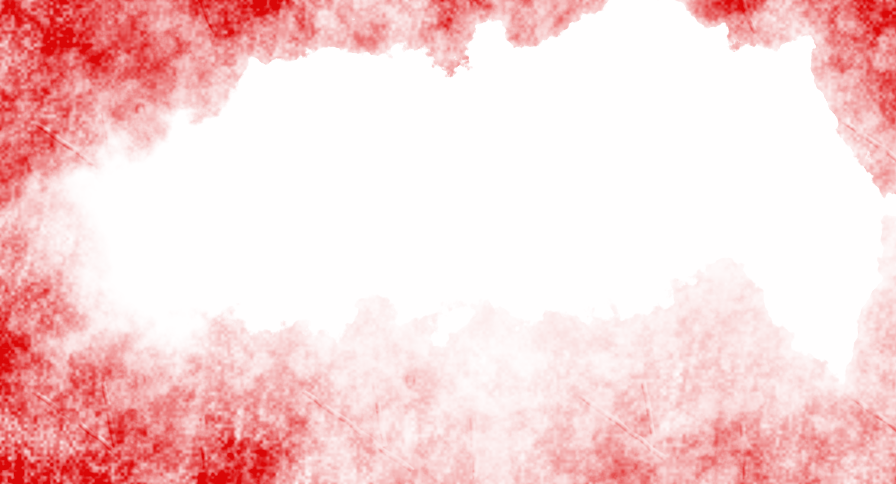
This background is drawn by a WebGL 2 fragment shader. Its source:

```glsl
#version 300 es
precision highp float;
// Distressed red paint framing a white, ragged-edged centre.
// Profiles across the width give the depth and tone of the upper and lower paint;
// noise tears its edge and wears it through, and a repeated tile adds scratches.

uniform vec2 u_resolution;
out vec4 outColor;

const vec3 PAPER = vec3(1.0, 0.998, 0.998);
const vec3 PAINT = vec3(0.855, 0.03, 0.03);
const float TILE = 0.558;        // scratch tile size, in canvas heights
const float TEAR = 0.19;         // size of the broad torn edge
const float NIBBLE = 0.045;      // size of the small torn edge
const float INSET = 0.012;       // pulls all the paint outwards
const float GRAIN = 1.05;        // strength of fine speckle
const float SCRATCH_INK = 0.2;
const float SCRATCH_WIDTH = 0.004;

// Evenly spaced from left to right; depths are in canvas heights.
const int STEPS = 16;
const float TOP_DEPTH[17] = float[](0.55, 0.48, 0.40, 0.31, 0.20, 0.18, 0.11, 0.10,
    0.12, 0.075, 0.09, 0.0, 0.0, 0.08, 0.09, 0.31, 0.42);
const float TOP_TONE[17] = float[](0.80, 0.90, 0.58, 0.56, 0.72, 0.85, 0.50, 0.42,
    0.72, 0.55, 0.42, 0.30, 0.35, 0.55, 0.42, 0.66, 0.78);
const float LOW_DEPTH[17] = float[](0.55, 0.50, 0.42, 0.37, 0.35, 0.36, 0.36, 0.37,
    0.32, 0.37, 0.38, 0.38, 0.44, 0.48, 0.31, 0.24, 0.55);
const float LOW_TONE[17] = float[](1.05, 1.05, 0.92, 0.58, 1.0, 0.75, 0.36, 0.40,
    0.30, 0.22, 0.32, 0.48, 0.46, 0.40, 0.46, 0.48, 0.58);

// Scratch endpoints within one tile, measured right and down.
const vec4 SCRATCHES[4] = vec4[](vec4(0.12, 0.455, 0.52, 0.745),
    vec4(0.745, 0.55, 0.753, 0.77), vec4(0.735, 0.0, 0.79, 0.12),
    vec4(0.38, 0.42, 0.42, 0.65));
const vec2 STAIN = vec2(0.52, 0.41);

float hash(vec2 p) {
    return fract(sin(dot(p, vec2(127.1, 311.7))) * 43758.5);
}

float noise(vec2 p) {
    vec2 i = floor(p), f = fract(p);
    f = f * f * (3.0 - 2.0 * f);
    return mix(mix(hash(i), hash(i + vec2(1, 0)), f.x),
               mix(hash(i + vec2(0, 1)), hash(i + vec2(1, 1)), f.x), f.y);
}

float fbm(vec2 p) {
    float sum = 0.0, weight = 0.5;
    for (int i = 0; i < 5; i++) {
        sum += weight * noise(p);
        p = mat2(1.6, 1.2, -1.2, 1.6) * p + 7.3;
        weight *= 0.5;
    }
    return sum / 0.97;
}

float profile(float values[17], float x) {
    float s = clamp(x, 0.0, 0.9999) * float(STEPS);
    int i = int(s);
    return mix(values[i], values[i + 1], smoothstep(0.0, 1.0, fract(s)));
}

float segment(vec2 p, vec2 a, vec2 b) {
    vec2 d = b - a;
    return length(p - a - d * clamp(dot(p - a, d) / dot(d, d), 0.0, 1.0));
}

// Positive for dark grooves, negative for their pale rims; noise breaks both.
float marks(vec2 p, float pixel) {
    vec2 q = fract(p / TILE);
    vec2 wobble = 0.012 * vec2(noise(q * 14.0) - 0.5, noise(q * 14.0 + 40.0) - 0.5);
    float w = SCRATCH_WIDTH + pixel / TILE, sum = 0.0;
    for (int i = 0; i < 4; i++) {
        vec4 s = SCRATCHES[i];
        sum += 1.0 - smoothstep(0.0, w, segment(q + wobble, s.xy, s.zw));
        sum -= 0.7 - 0.7 * smoothstep(0.0, w, segment(q + wobble + vec2(-0.012, 0.008), s.xy, s.zw));
    }
    float ring = abs(length((q - STAIN) * vec2(1.6, 1.0)) - 0.024);
    sum += 1.0 - smoothstep(0.0, 2.0 * w, ring);
    return sum * smoothstep(0.2, 0.6, noise(p * 45.0));
}

void main() {
    vec2 uv = gl_FragCoord.xy / u_resolution;
    vec2 p = vec2(gl_FragCoord.x / u_resolution.y, 1.0 - uv.y);
    float pixel = 1.0 / u_resolution.y;

    // Torn outlines of the upper and lower paint
    float tear = (fbm(p * 13.0) - 0.5) * TEAR + (fbm(p * 48.0) - 0.5) * NIBBLE - INSET;
    float x = uv.x + (fbm(p * 9.0 + 31.0) - 0.5) * 0.06;
    float topSize = profile(TOP_DEPTH, x), lowSize = profile(LOW_DEPTH, x);
    float topDepth = topSize - p.y + tear;
    float lowDepth = lowSize - uv.y + tear;
    float soft = mix(0.14, 0.010, smoothstep(0.08, 0.3, uv.x));
    float topCover = smoothstep(0.0, soft, topDepth);
    float lowCover = smoothstep(0.0, soft * 1.5, lowDepth);

    // Paint thickens towards the outer edges
    float topRise = clamp(topDepth / max(topSize, 0.04), 0.0, 1.0);
    float lowRise = clamp(lowDepth / lowSize, 0.0, 1.0);
    float topInk = topCover * profile(TOP_TONE, x) * mix(0.32, 1.0, topRise);
    float lowInk = lowCover * profile(LOW_TONE, x) * mix(0.14, 1.0, pow(lowRise, 1.5));
    float leftGlow = 0.8 * (1.0 - smoothstep(0.0, 0.13, x)) * smoothstep(0.3, 0.65, p.y);
    float ink = max(max(topInk, lowInk), leftGlow);

    // Clouds, brush streaks, speckle and worn patches
    float cloud = fbm(p * 8.0 + 70.0);
    float streak = noise(vec2(p.x * 95.0 + p.y * 16.0, p.y * 8.0));
    float speckle = noise(p * 150.0) * 0.6 + noise(p * 75.0 + 19.0) * 0.4;
    float wear = smoothstep(0.34, 0.6, fbm(p * 24.0 + 5.0));
    float surface = 1.0 + 1.4 * (cloud - 0.5) + 0.35 * (streak - 0.5) + GRAIN * (speckle - 0.5);
    ink *= max(surface, 0.0) * mix(mix(0.5, 0.85, clamp(ink, 0.0, 1.0)), 1.12, wear);
    ink += SCRATCH_INK * marks(p, pixel) * smoothstep(0.03, 0.35, ink);

    outColor = vec4(mix(PAPER, PAINT, clamp(ink, 0.0, 1.0)), 1.0);
}
```
